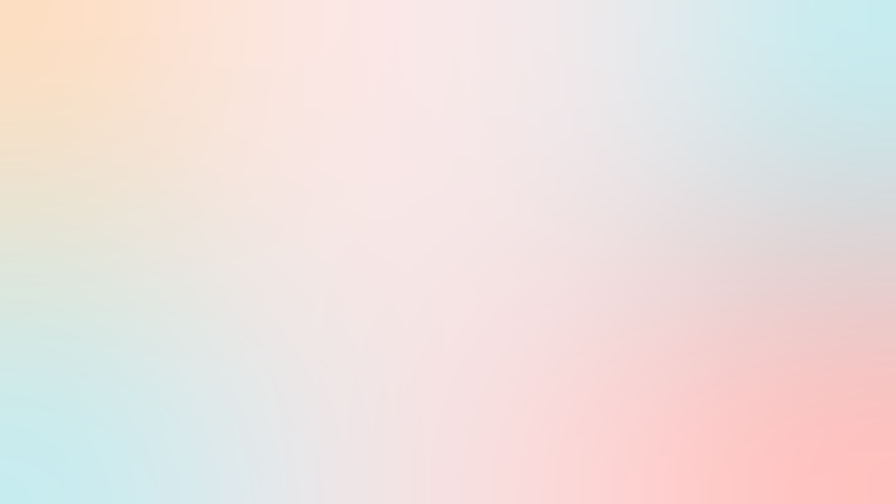
A WebGL 2 fragment shader for this background:

```glsl
#version 300 es
precision highp float;

uniform vec2 u_resolution;
out vec4 fragColor;

// Bell-shaped falloff from an edge, with the given reach.
float glow(float distanceToEdge, float reach) {
    float t = distanceToEdge / reach;
    return exp(-t * t);
}

void main() {
    vec2 uv = gl_FragCoord.xy / u_resolution;

    vec3 blush = vec3(0.985, 0.910, 0.915);
    vec3 peach = vec3(0.990, 0.872, 0.760);
    vec3 aqua  = vec3(0.780, 0.925, 0.940);
    vec3 coral = vec3(1.000, 0.758, 0.748);

    // Vertical blends along the two sides
    float rise = smoothstep(0.0, 1.0, uv.y);
    vec3 leftSide = mix(aqua, peach, rise);
    vec3 rightSide = mix(coral, aqua, smoothstep(0.03, 0.97, uv.y));

    // Slightly muted tone where coral meets aqua
    rightSide -= 0.06 * rise * (1.0 - rise);

    // Side glows reach further in towards the bottom
    float leftGlow = glow(uv.x, mix(0.34, 0.27, rise));
    float rightGlow = glow(1.0 - uv.x, mix(0.40, 0.30, rise));

    vec3 color = blush
        + leftGlow * (leftSide - blush)
        + rightGlow * (rightSide - blush);

    fragColor = vec4(clamp(color, 0.0, 1.0), 1.0);
}
```
